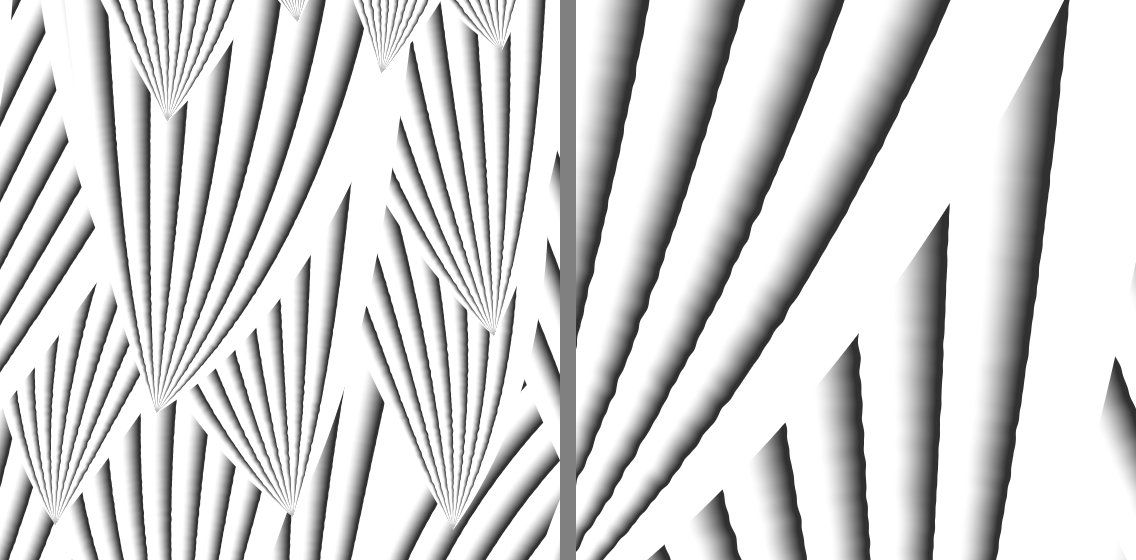
Left: the whole. Right: its middle third, enlarged.
A Shadertoy shader for this pattern:

```glsl
vec2 hash2(vec2 p) {
    vec3 q = fract(p.xyx * vec3(0.1031, 0.1030, 0.0973));
    q += dot(q, q.yzx + 33.33);
    return fract((q.xx + q.yz) * q.zy);
}

float gradDot(vec2 cell, vec2 offset) {
    float angle = 6.2832 * hash2(cell).x;
    return dot(vec2(cos(angle), sin(angle)), offset);
}

float gradientNoise(vec2 p) {
    vec2 i = floor(p), f = fract(p);
    vec2 s = f * f * (3.0 - 2.0 * f);
    vec2 dx = vec2(1, 0), dy = vec2(0, 1);
    return mix(mix(gradDot(i, f), gradDot(i + dx, f - dx), s.x),
               mix(gradDot(i + dy, f - dy), gradDot(i + 1.0, f - 1.0), s.x), s.y);
}

// Fan of curved ribs growing up from a tip; returns (brightness, coverage)
vec2 fan(vec2 d, vec2 seed, float pixel) {
    vec2 pose = hash2(seed + 17.0) - 0.5;
    vec2 form = hash2(seed + 41.0);
    float r = length(d) + 1e-5;
    float across = r * (atan(d.x, d.y) - 0.75 * pose.x - 0.95 * pose.y * r);
    float halfWidth = mix(0.35, 0.44, form.x) * (1.0 - exp(-r / 0.6));
    float coverage = clamp((halfWidth - abs(across)) / pixel + 0.5, 0.0, 1.0);
    if (coverage <= 0.0) return vec2(1, 0);

    // Rib coordinate, with a fine ripple that fades far from the tip
    float ribs = 8.0 + floor(form.y * 2.0);
    float ribWidth = 2.0 * halfWidth / ribs;
    float ripple = gradientNoise(vec2(r * 110.0, across / ribWidth) + seed * 9.0);
    ripple *= 0.0025 * smoothstep(0.0, 0.12, r) * exp(-1.5 * r);
    float s = max((across + halfWidth + ripple) / ribWidth, 0.0);

    // Soft ramp into a sharp dark right edge; the last rib is a plain margin
    float f = fract(s), edge = pixel / ribWidth;
    float dark = min(0.94 * pow(clamp((f - 0.4) / 0.58, 0.0, 1.0), 1.5), 0.81);
    dark *= clamp((1.0 - f) / edge, 0.0, 1.0);
    dark = mix(dark, 0.25, clamp(edge - 0.5, 0.0, 1.0));
    dark *= step(s, ribs - 1.0);
    return vec2(1.0 - dark, coverage);
}

void mainImage(out vec4 fragColor, in vec2 fragCoord) {
    float pixel = 1.0 / iResolution.y;
    vec2 p = fragCoord * pixel;
    float shade = 1.0;

    // Paint staggered rows upward; strong jitter lets long fans overlap others
    for (int row = 0; row < 6; row++) {
        for (int i = 0; i < 5; i++) {
            int column = (i * 2 + row) % 5;
            vec2 seed = vec2(column, row);
            vec2 tip = seed * vec2(0.4, 0.4) - vec2(0.4, 0.95);
            tip.x += 0.2 * float(row % 2);
            tip += (hash2(seed + 5.0) - 0.5) * vec2(0.24, 0.46);
            vec2 layer = fan(p - tip, seed, pixel);
            shade = mix(shade, layer.x, layer.y);
        }
    }
    fragColor = vec4(vec3(shade), 1.0);
}
```
